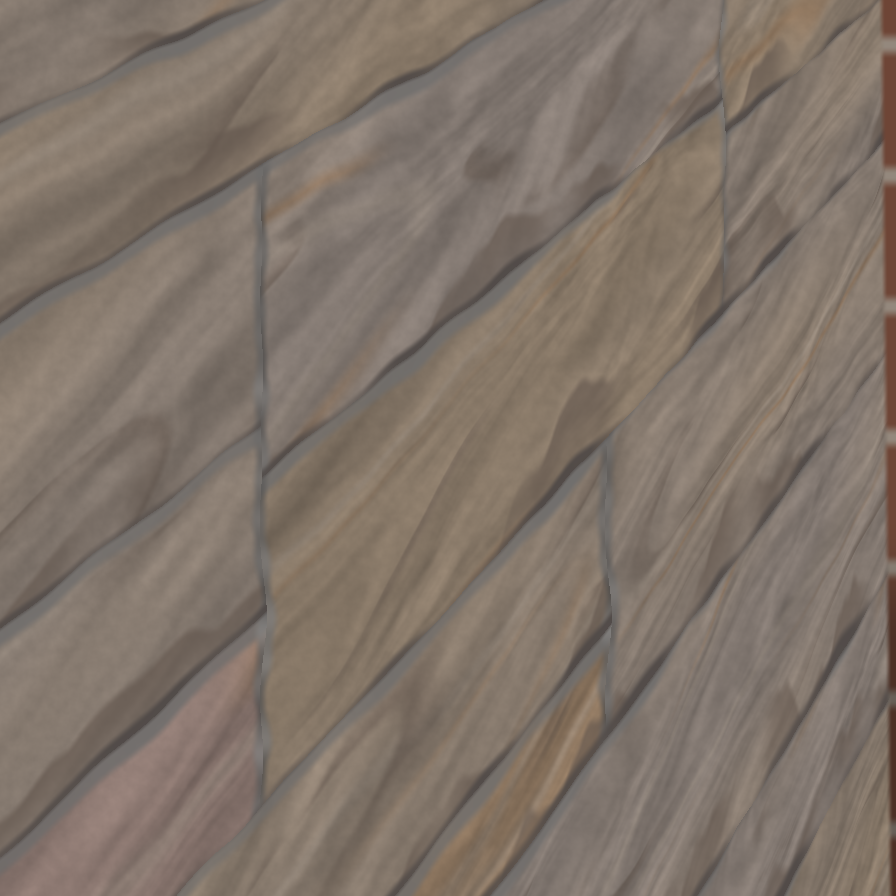
Reproduce this texture procedurally as a WebGL 1 fragment shader.

```glsl
precision highp float;
// Draws a sandstone block wall receding to the right, with mortar joints and a brick edge.
uniform vec2 u_resolution;

const vec2 VANISH = vec2(1.784, 1.694);
const vec3 GREY = vec3(0.516, 0.476, 0.449);
const vec3 TAN = vec3(0.528, 0.468, 0.402);
const vec3 ROSE = vec3(0.500, 0.420, 0.395);
const vec3 RUST = vec3(0.535, 0.420, 0.315);
const vec3 BROWN = vec3(0.390, 0.340, 0.305);
const vec3 MORTAR = vec3(0.437, 0.430, 0.425);
const vec3 SHADOW = vec3(0.315, 0.290, 0.280);
const vec3 BRICK = vec3(0.430, 0.270, 0.210);
const vec3 PALE = vec3(0.580, 0.535, 0.490);

vec2 gradient(vec2 cell) {
  vec3 h = fract(cell.xyx * vec3(0.1031, 0.1030, 0.0973));
  h += dot(h, h.yzx + 33.33);
  float angle = 6.2832 * fract((h.x + h.y) * h.z);
  return vec2(cos(angle), sin(angle));
}

float noise(vec2 p) {
  vec2 i = floor(p), f = p - i, e = vec2(1.0, 0.0);
  vec2 w = f * f * f * (f * (f * 6.0 - 15.0) + 10.0);
  float low = mix(dot(gradient(i), f), dot(gradient(i + e), f - e), w.x);
  float high = mix(dot(gradient(i + e.yx), f - e.yx), dot(gradient(i + 1.0), f - 1.0), w.x);
  return mix(low, high, w.y);
}

float fbm(vec2 p) {
  float sum = 0.0, gain = 0.6;
  for (int i = 0; i < 4; i++) {
    sum += gain * noise(p);
    p = p * 2.03 + 11.7;
    gain *= 0.5;
  }
  return sum;
}

// 1 below the edge, 0 above it, with a soft step
float below(float edge, float soft, float v) {
  return 1.0 - smoothstep(edge - soft, edge + soft, v);
}

// Narrows a span at a joint; stones beyond the joint take a new warmth
void cut(float v, float joint, float beyond, inout vec2 span, inout float warmth) {
  if (v < joint) { span.y = min(span.y, joint); }
  else { span.x = max(span.x, joint); warmth = beyond; }
}

// Finds the stone at (x, depth): its bed and side limits and its warmth
void findStone(float x, float depth, out vec2 bed, out vec2 sides, out float warmth) {
  bed = vec2(0.2, 2.6);
  sides = vec2(-1.0, 2.0);
  warmth = 0.5;
  cut(depth, 0.465, 0.75, bed, warmth);
  cut(depth, 0.59, 0.4, bed, warmth);
  cut(depth, 1.068, 0.6, bed, warmth);
  cut(depth, 1.37, 0.15, bed, warmth);
  cut(depth, 1.685, 0.0, bed, warmth);
  cut(depth, 1.86, 0.85, bed, warmth);
  if (depth > 0.59 && depth < 1.068) {
    cut(x, 0.292, 0.05, sides, warmth);
    cut(x, 0.808, 0.8, sides, warmth);
    if (x < 0.292) {
      cut(depth, 0.783, 0.3, bed, warmth);
      cut(depth, 0.925, -0.8, bed, warmth);
    } else if (x < 0.808) cut(depth, 0.822, 1.0, bed, warmth);
    else cut(depth, 0.865, 0.4, bed, warmth);
  } else if (depth > 1.068 && depth < 1.37) {
    cut(x, 0.677, 0.35, sides, warmth);
    if (x < 0.677) cut(depth, 1.26, 1.6, bed, warmth);
  }
}

// Stone surface: layered tint, rust and pale veins, cleft relief and creases
vec3 stoneColor(vec2 q, float warmth) {
  vec2 warped = q + 0.9 * vec2(noise(q * 0.7 + 5.0), noise(q * 0.7 + 9.0));
  float relief = fbm(warped);
  float slope = fbm(warped + vec2(0.08, 0.16)) - relief;
  float patchy = noise(q * 0.45 + 31.0);
  vec3 color = mix(GREY, TAN, clamp(warmth + 0.6 * patchy, 0.0, 1.0));
  color = mix(color, ROSE, clamp(-warmth, 0.0, 1.0));
  color = mix(color, RUST, 0.8 * clamp(warmth - 1.0, 0.0, 1.0));
  float layer = noise(warped * vec2(0.25, 0.4) + 3.0);
  color = mix(color, RUST, 0.6 * below(0.02, 0.03, abs(layer)) * smoothstep(-0.2, 0.2, patchy));
  color = mix(color, PALE, 0.4 * below(0.03, 0.03, abs(layer - 0.15)));
  float cleft = noise(warped * vec2(0.4, 0.5) + 17.0);
  float crease = smoothstep(-0.015, 0.01, cleft) * below(0.06, 0.06, cleft);
  color = mix(color, BROWN, 0.55 * crease * smoothstep(-0.05, 0.25, relief));
  return color * (1.0 + 0.46 * slope + 0.09 * patchy);
}

void main() {
  vec2 p = gl_FragCoord.xy / u_resolution;
  vec2 away = max(VANISH - p, 0.1);
  float along = 1.5 / away.x, depth = away.y / away.x;
  float x = p.x + 0.012 * noise(vec2(3.0, p.y * 8.0));
  float wear = noise(vec2(along * 11.0, depth * 5.0));
  depth += 0.006 * noise(vec2(along * 24.0, depth * 9.0));
  vec2 bed, sides;
  float warmth;
  findStone(x, depth, bed, sides, warmth);
  vec2 q = vec2(along * 5.5, (depth + 0.25 * along) * 12.0) + 7.0 * vec2(sides.x + bed.y, bed.x);
  vec3 color = stoneColor(q, warmth) * (1.0 + 0.07 * fbm(p * 75.0));

  // Distances to the joints, in canvas units
  float scale = away.x / sqrt(1.0 + depth * depth);
  float top = (depth - bed.x) * scale, bottom = (bed.y - depth) * scale;
  float side = min(x - sides.x, sides.y - x);

  // Chipped lower face, darkest along its broken upper rim
  float rim = 0.018 + 0.12 * fbm(vec2(along * 6.0, bed.y * 23.0));
  float chip = below(rim, 0.005, bottom) * smoothstep(-0.03, rim, bottom);
  color = mix(color, BROWN, 0.65 * chip * smoothstep(-0.3, 0.2, wear));

  // Mortar bands, then the uneven shadow line between beds
  float bedWidth = 0.014 * below(0.70, 0.25, p.x) + 0.01 * wear;
  color = mix(color, MORTAR, (0.75 + 0.4 * wear) * below(bedWidth, 0.005, top));
  float sideWear = noise(vec2(p.y * 22.0, sides.x * 9.0));
  float sideWidth = 0.007 - 0.004 * smoothstep(0.7, 0.8, p.x) + 0.008 * sideWear;
  color = mix(color, MORTAR * (0.92 + 0.5 * sideWear), 0.8 * below(sideWidth, 0.005, side));
  float line = max(below(0.005 + 0.01 * wear, 0.004, bottom), below(0.001, 0.003, top));
  color = mix(color, SHADOW, clamp(0.65 + 1.2 * wear, 0.15, 0.95) * line);

  // Brick edge on the right, darker toward the ground
  float course = abs(fract((0.95 - p.y) / 0.146 + 0.5) - 0.5);
  vec3 brick = mix(BRICK, PALE, below(0.06, 0.05, course)) * mix(0.7, 1.0, smoothstep(0.28, 0.42, p.y));
  color = mix(color, brick, below(0.0, 0.004, mix(0.994, 0.984, p.y) - p.x));
  gl_FragColor = vec4(color, 1.0);
}
```
